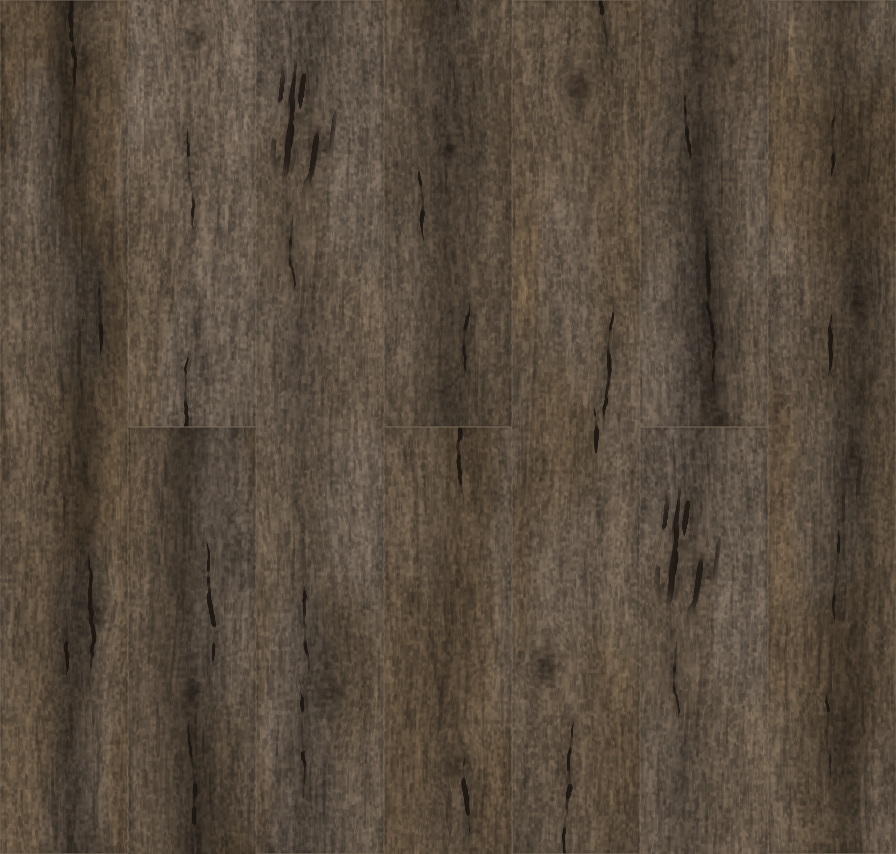
Reproduce this texture procedurally as a WebGL 2 fragment shader.

```glsl
#version 300 es
precision highp float;
// Weathered oak floor: seven columns of long boards, alternate columns shifted
// by half a length. Stretched cellular noise makes the grain; each board adds
// its own dark heart streak, warmth, a knot, cracks and hairline checks.

#define COLUMNS 7.0
#define BOARD_RATIO 6.67      // board length in board widths
#define SEAM_WIDTH 0.003      // these widths are in board widths
#define CRACK_WIDTH 0.016
#define CRACKS 4
#define KNOTS 2
#define GRAIN_CONTRAST 1.0
#define STREAK_DEPTH 0.42
#define ROUGH_DESIGN 2        // the design with a patch of short splits

uniform vec2 u_resolution;
out vec4 fragColor;

const vec3 GREY_OAK  = vec3(0.412, 0.362, 0.312);
const vec3 BROWN_OAK = vec3(0.385, 0.320, 0.245);
const vec3 CRACK_INK = vec3(0.105, 0.082, 0.065);
const vec3 SEAM_EDGE = vec3(0.500, 0.445, 0.375);

// Per design: streak centre, streak strength, lightness, warmth
const vec4 DESIGNS[9] = vec4[9](
  vec4(0.62, 0.95,  0.00, 0.70), vec4(0.50, 0.15,  0.35, 0.20),
  vec4(0.36, 0.45,  0.10, 0.20), vec4(0.48, 0.65, -0.15, 0.35),
  vec4(0.58, 0.18,  0.10, 0.70), vec4(0.50, 0.90, -0.10, 0.40),
  vec4(0.62, 0.75,  0.00, 0.75), vec4(0.50, 0.80, -0.25, 0.45),
  vec4(0.53, 0.45,  0.05, 0.60));

vec3 hash3(vec2 p) {
  vec3 q = fract(p.xyx * vec3(0.1031, 0.1030, 0.0973));
  q += dot(q, q.yxz + 33.33);
  return fract((q.xxy + q.yzz) * q.zyx);
}

// Smooth cellular noise: random cell values blended by distance, 0..1
float cellNoise(vec2 p) {
  vec2 cell = floor(p), f = p - cell;
  float sum = 0.0, total = 0.0;
  for (int j = -1; j <= 1; j++)
    for (int i = -1; i <= 1; i++) {
      vec2 g = vec2(i, j);
      vec3 h = hash3(cell + g + 91.0);
      vec2 d = g + 0.2 + 0.6 * h.xy - f;
      float weight = exp(-7.0 * dot(d, d));
      sum += weight * h.z;
      total += weight;
    }
  return sum / total;
}

// Darkness of the long, ragged cracks of one board
float cracks(vec2 w, float seed, float heart, float pixel) {
  float ink = 0.0;
  for (int i = 0; i < CRACKS; i++) {
    vec3 h = hash3(vec2(seed * 7.0 + float(i), 13.0));
    vec2 centre = vec2(heart + 0.36 * (h.x - 0.5),
                       (float(i) + h.y) / float(CRACKS) * BOARD_RATIO);
    float t = (w.y - centre.y) / (0.2 + 0.5 * h.z);
    float taper = max(0.0, 1.0 - t * t);
    float bend = 0.030 * sin(w.y * 2.6 + h.z * 20.0)
               + 0.009 * sin(w.y * 11.0 + h.x * 30.0)
               + 0.016 * (cellNoise(vec2(seed, w.y * 14.0)) - 0.5);
    float ragged = cellNoise(vec2(seed + h.x * 9.0, w.y * 9.0));
    float width = CRACK_WIDTH * taper * (0.2 + 1.2 * ragged);
    float d = abs(w.x - centre.x - bend);
    float line = 1.0 - smoothstep(width - 0.4 * pixel, width + 0.6 * pixel, d);
    float halo = 0.20 * exp(-d * 20.0);
    float strength = 0.45 + 0.5 * smoothstep(0.25, 0.6, ragged);
    ink = max(ink, max(line * strength, halo) * smoothstep(0.0, 0.3, taper));
  }
  return ink;
}

void main() {
  // Board layout
  vec2 uv = gl_FragCoord.xy / u_resolution;
  float pixel = COLUMNS / u_resolution.x;
  int column = int(uv.x * COLUMNS);
  bool shifted = column % 2 == 1;
  int design = column;
  if (shifted && uv.y < 0.5) design = column == 5 ? ROUGH_DESIGN : 7 + column / 2;
  vec4 board = DESIGNS[design];
  float seed = float(design);
  vec2 w = vec2(fract(uv.x * COLUMNS), fract(uv.y + (shifted ? 0.5 : 0.0)) * BOARD_RATIO);

  // Knots push the grain aside
  vec2 g = w;
  float knotInk = 0.0;
  for (int i = 0; i < KNOTS; i++) {
    vec3 h = hash3(vec2(seed * 5.0 + float(i), 47.0));
    vec2 d = w - vec2(0.25 + 0.5 * h.x, (float(i) + h.y) / float(KNOTS) * BOARD_RATIO);
    float size = 0.04 + 0.05 * h.z;
    float r = length(d * vec2(1.0, 0.7)) / size;
    g.x -= d.x * 0.6 * exp(-r * r * 0.2);
    knotInk += exp(-r * r * 0.8) * (0.2 + 0.5 * cellNoise(d * 30.0 + seed * 9.0));
  }
  g.x += 0.020 * sin(g.y * 1.7 + seed) + 0.006 * sin(g.y * 5.3 + seed * 2.0);
  g += vec2(17.0, 29.0) * seed;

  // Grain, from broad bands to fine pores and cross flecks
  float broad = cellNoise(g * vec2(3.0, 0.8)) - 0.5;
  float bands = cellNoise(g * vec2(9.0, 1.2)) - 0.5;
  float fibre = cellNoise(g * vec2(27.0, 3.5)) - 0.5;
  float pores = cellNoise(g * vec2(46.0, 10.0)) - 0.5;
  float fleck = cellNoise(g * vec2(38.0, 34.0)) - 0.5;
  float grain = 0.18 * broad + 0.15 * bands + 0.20 * fibre + 0.30 * pores + 0.27 * fleck;

  // Board tone
  float warmth = clamp(board.w + 1.3 * (cellNoise(g * vec2(2.2, 0.8) + 50.0) - 0.5), 0.0, 1.0);
  float across = (w.x - board.x + 0.14 * broad + 0.04 * sin(w.y * 1.3 + seed)) / 0.22;
  float streak = board.y * exp(-across * across) * (0.9 + 0.7 * bands);
  vec3 color = mix(GREY_OAK, BROWN_OAK, warmth);
  color *= (1.0 + 0.24 * board.z) * (1.0 - STREAK_DEPTH * streak);
  color *= 1.0 + GRAIN_CONTRAST * grain;
  color *= 1.0 - 0.22 * smoothstep(0.15, 0.35, pores);

  // Knots, cracks, hairline checks and the patch of slanted splits
  float ink = max(knotInk, cracks(w, seed, board.x, pixel));
  float hairline = smoothstep(0.33, 0.43, cellNoise(g * vec2(34.0, 2.4) + 70.0) - 0.5);
  ink = max(ink, hairline * (0.14 + 0.3 * streak));
  if (design == ROUGH_DESIGN) {
    vec2 d = (w - vec2(0.36, 0.857 * BOARD_RATIO)) / vec2(0.30, 0.55);
    float split = cellNoise(vec2(w.x - 0.13 * w.y, w.y) * vec2(25.0, 3.6));
    ink = max(ink, 0.85 * smoothstep(0.60, 0.72, split) * (1.0 - smoothstep(0.6, 1.1, length(d))));
  }
  color = mix(color, CRACK_INK, clamp(ink, 0.0, 0.92));

  // Bevelled seams: soft shade beside a thin pale line
  vec2 edge = min(w, vec2(1.0, BOARD_RATIO) - w);
  vec2 line = 1.0 - smoothstep(vec2(0.0), vec2(SEAM_WIDTH + pixel), edge);
  color *= 1.0 - 0.14 * exp(-min(edge.x, edge.y) * 32.0);
  float seam = max(line.x * (0.50 + 0.4 * fleck), line.y * 0.65);
  fragColor = vec4(mix(color, SEAM_EDGE, clamp(seam, 0.0, 1.0)), 1.0);
}
```
